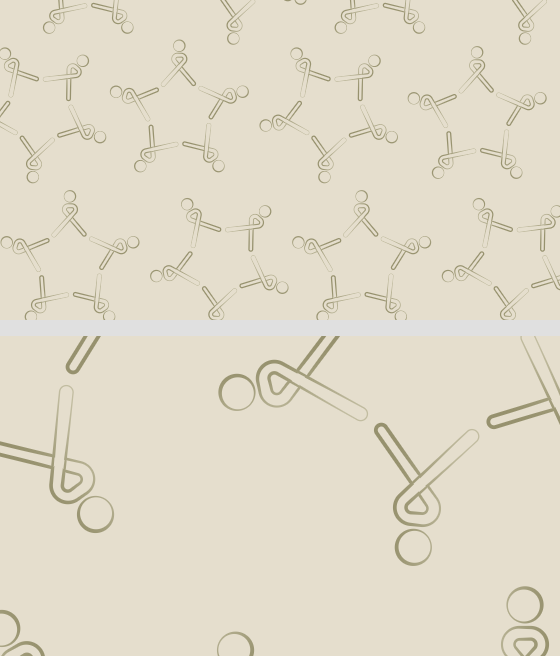
Top, the full canvas; bottom, a detail of the centre.
Write a WebGL 1 fragment shader that draws this pattern.

```glsl
precision highp float;

// Rows of rings, each made of five looped-ribbon figures with round heads.
// The nearest ring is found, its angle folded into one fifth, and one figure
// is drawn there as thin strokes along the edge of a distance field.

uniform vec2 u_resolution;

#define CANVAS_UNITS 768.0
#define RING_STEP 200.0
#define HEAD_ORBIT 91.3
#define HEAD_RADIUS 8.5
#define RIBBON_HALF 3.4
#define THIN_LINE 0.6
#define THICK_LINE 1.75
#define TURNED_ANGLE 0.721
#define PAPER vec3(0.898, 0.871, 0.805)
#define PALE_INK vec3(0.76, 0.74, 0.63)
#define DEEP_INK vec3(0.59, 0.57, 0.43)

const float FIFTH = 1.2566371;

float segmentDistance(vec2 p, vec2 a, vec2 b) {
  vec2 ab = b - a;
  return length(p - a - ab * clamp(dot(p - a, ab) / dot(ab, ab), 0.0, 1.0));
}

float coverage(float d, float pixel) {
  return clamp(0.5 - d / pixel, 0.0, 1.0);
}

// Stroke lying just inside the zero contour.
float innerStroke(float d, float width, float pixel) {
  return coverage(abs(d + 0.5 * width) - 0.5 * width, pixel);
}

// Ring centre; y points down. Odd columns hold the turned rings.
vec2 ringCenter(float row, float column) {
  vec2 start = vec2(246.0, 154.0);
  if (row < 0.5) start += vec2(-125.0, -190.0);
  if (row > 1.5) start += vec2(-150.0, 206.5);
  vec2 center = start + vec2(column * RING_STEP, 0.0);
  center += mod(column, 2.0) * vec2(7.4, -2.0);
  // One ring in the middle row sits off the grid.
  if (abs(row - 1.0) < 0.5 && column > 1.5) center += vec2(8.4, 9.0);
  return center;
}

// Rounded top of the loop, ending where the legs meet it at a tangent.
float capDistance(vec2 q) {
  vec2 corner = vec2(max(abs(q.x) - 2.5, 0.0), q.y + 18.1);
  float beyondTangent = dot(corner, vec2(0.643, 0.766));
  return beyondTangent > 0.0 ? abs(length(corner) - 5.1) : 1000.0;
}

// Ink strength of a figure with its head at the origin and outward up.
float figureInk(vec2 q, float shade, float pixel) {
  float width = mix(THIN_LINE, THICK_LINE, shade);

  // Crescent-like head outline.
  float outer = length(q) - HEAD_RADIUS;
  float inner = length(q + vec2(0.5, 0.3)) - (HEAD_RADIUS - 1.2);
  float ink = coverage(max(outer, -inner), pixel);

  // Ribbon: two crossed legs joined by the cap.
  float deepLeg = segmentDistance(q, vec2(-6.4, -21.4), vec2(19.5, -52.0));
  float paleLeg = segmentDistance(q, vec2(6.4, -21.4), vec2(-22.0, -53.0));
  float ribbon = min(min(deepLeg, paleLeg), capDistance(q)) - RIBBON_HALF;
  ink = max(ink, innerStroke(ribbon, width, pixel));

  // Edges of the upper leg where it passes over the other.
  float nearCrossing = coverage(length(q - vec2(0.0, -28.9)) - 5.6, pixel);
  float underneath = coverage(deepLeg - RIBBON_HALF, pixel);
  float overEdge = innerStroke(paleLeg - RIBBON_HALF, 0.8 * width, pixel);
  return max(ink, overEdge * underneath * nearCrossing);
}

void main() {
  float pixel = CANVAS_UNITS / u_resolution.x;
  vec2 p = vec2(gl_FragCoord.x, u_resolution.y - gl_FragCoord.y) * pixel;

  // Nearest ring and its rotation.
  vec2 offset = vec2(1000.0);
  float turn = 0.0;
  for (int row = 0; row < 3; row++) {
    for (int i = 0; i < 4; i++) {
      float r = float(row);
      float column = float(i) - (row == 1 ? 1.0 : 0.0);
      vec2 candidate = p - ringCenter(r, column);
      if (dot(candidate, candidate) < dot(offset, offset)) {
        offset = candidate;
        turn = mod(column, 2.0) * TURNED_ANGLE;
      }
    }
  }

  // Fold the clockwise angle into a single figure sector.
  float angle = atan(offset.x, -offset.y) - turn;
  angle -= FIFTH * floor(angle / FIFTH + 0.5);
  vec2 q = length(offset) * vec2(sin(angle), cos(angle));
  q.y -= HEAD_ORBIT;

  // Ink deepens from one leg toward the other.
  float shade = smoothstep(-24.0, 14.0, q.x);
  vec3 inkColor = mix(PALE_INK, DEEP_INK, shade);
  gl_FragColor = vec4(mix(PAPER, inkColor, figureInk(q, shade, pixel)), 1.0);
}
```
